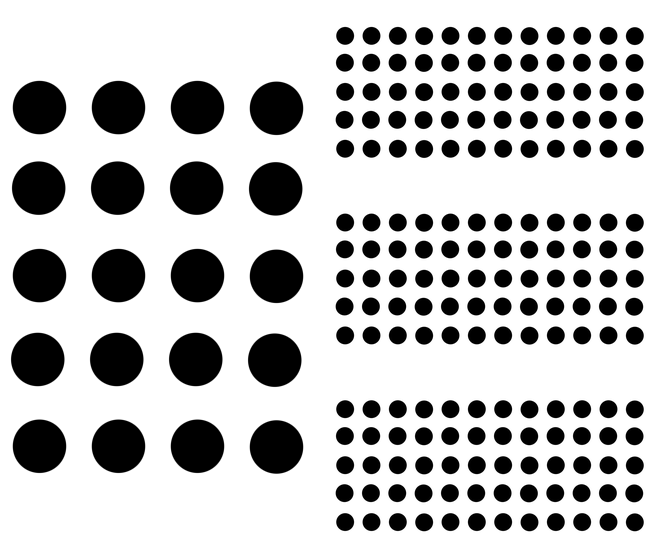
Left, the tile; right, the same tile 3 across and 3 down.
This pattern is drawn by a Shadertoy shader. Its source:

```glsl
// Black dots on white: four columns by five slightly uneven rows, with wide blank bands above and below.

// Signed distance to a circle
float circleDistance(vec2 point, vec2 center, float radius) {
    return length(point - center) - radius;
}

// Small shift of each row from the regular grid, bottom row first
vec2 rowShift(int row) {
    vec2 shifts[5] = vec2[5](
        vec2(0.0), vec2(-0.0055, 0.0067), vec2(0.0, 0.0042),
        vec2(-0.0025, 0.0130), vec2(0.0));
    return shifts[row];
}

void mainImage(out vec4 fragColor, in vec2 fragCoord) {
    // Canvas width is one unit
    vec2 point = fragCoord / iResolution.x;
    float height = iResolution.y / iResolution.x;
    float pixel = 1.0 / iResolution.x;

    // Repeat four columns; the last one hangs a little lower
    float column = floor(point.x * 4.0);
    float columnDrop = 0.0023 * step(2.5, column);
    vec2 cellPoint = vec2(fract(point.x * 4.0) / 4.0, point.y + columnDrop);

    // Nearest dot among the rows
    float dist = 1.0;
    for (int row = 0; row < 5; row++) {
        float rowHeight = height * (0.2031 + 0.1512 * float(row));
        vec2 center = vec2(0.125, rowHeight) + rowShift(row);
        dist = min(dist, circleDistance(cellPoint, center, 0.0845));
    }

    // Black ink on white with a smooth edge
    float paper = smoothstep(-0.75 * pixel, 0.75 * pixel, dist);
    fragColor = vec4(vec3(paper), 1.0);
}
```
